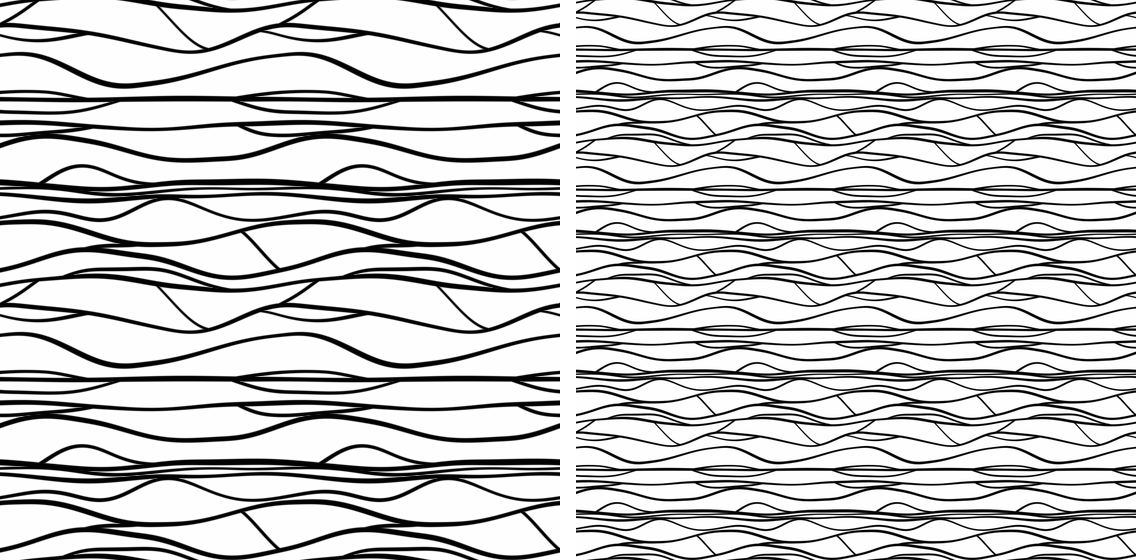
Left, the tile; right, the same tile 2 across and 2 down.
A WebGL 1 fragment shader for this pattern:

```glsl
precision highp float;
// Seamless pattern of black wavy strands that split and merge on white.

uniform vec2 u_resolution;

const vec3 PAPER = vec3(0.995);
const vec3 INK = vec3(0.01);
const float TILES = 2.0;         // whole repeats across the canvas
const float ROWS = 10.0;         // main strands per tile
const float CELLS = 2.0;         // noise cells along one tile
const float SWAY = 1.3;          // main strand displacement, in rows
const float BRANCH_SWING = 1.9;  // larger: branches merge more often
const float WIDTH_CHANGE = 0.6;  // thickness variation along a line
const float EDGE_PIXELS = 0.85;  // half width of the smooth edge
// Half widths in tile units: main strand, branch
const vec2 HALF_WIDTH = vec2(0.0080, 0.0058);

const float SEED_SHIFT = 0.309;  // spreads the noise lattices along x
const float TAU = 6.2831853;

// Unit gradient at a lattice point, wrapped along x
vec2 gradient(vec2 cell) {
  cell.x = mod(cell.x, CELLS);
  float h = fract(sin(dot(cell, vec2(127.1, 311.7)) + 2.4) * 43758.55);
  return vec2(cos(TAU * h), sin(TAU * h));
}

// Gradient noise along x; each even seed selects an independent profile
float wave(float x, float seed) {
  vec2 p = vec2(x * CELLS + seed * SEED_SHIFT, seed + 0.5);
  vec2 i = floor(p);
  vec2 f = p - i;
  vec2 u = f * f * f * (f * (f * 6.0 - 15.0) + 10.0);
  vec2 e = vec2(1.0, 0.0);
  float low = mix(dot(gradient(i), f),
                  dot(gradient(i + e.xy), f - e.xy), u.x);
  float high = mix(dot(gradient(i + e.yx), f - e.yx),
                   dot(gradient(i + e.xx), f - e.xx), u.x);
  return mix(low, high, u.y);
}

float rowSeed(float row) {
  return 6.0 * mod(row, ROWS);
}

float strand(float x, float row) {
  return (row + 0.5 + SWAY * wave(x, rowSeed(row))) / ROWS;
}

// Heights of a main strand and of the branch that links it to the next;
// clamping the blend lets the branch join either strand
vec2 bandHeights(float x, float row) {
  float bottom = strand(x, row);
  float top = strand(x, row + 1.0);
  float swing = BRANCH_SWING * wave(x, rowSeed(row) + 2.0);
  return vec2(bottom, mix(bottom, top, clamp(0.5 + swing, 0.0, 1.0)));
}

// Signed distance to the nearest line edge of one band
float bandDistance(vec2 p, float row) {
  const float STEP = 0.004;
  vec2 before = bandHeights(p.x - STEP, row);
  vec2 after = bandHeights(p.x + STEP, row);
  vec2 slope = (after - before) / (2.0 * STEP);
  vec2 away = abs(p.y - 0.5 * (before + after)) / sqrt(1.0 + slope * slope);
  float swell = 1.0 + WIDTH_CHANGE * wave(p.x, rowSeed(row) + 4.0);
  vec2 d = away - HALF_WIDTH * swell;
  return min(d.x, d.y);
}

void main() {
  vec2 p = fract(gl_FragCoord.xy / u_resolution * TILES);
  float row = floor(p.y * ROWS - 0.5);

  // Strands sway, so the adjacent bands are checked as well
  float d = 1.0;
  for (int k = -1; k <= 1; k++) {
    d = min(d, bandDistance(p, row + float(k)));
  }

  float edge = EDGE_PIXELS * TILES / min(u_resolution.x, u_resolution.y);
  float ink = 1.0 - smoothstep(-edge, edge, d);
  gl_FragColor = vec4(mix(PAPER, INK, ink), 1.0);
}
```
